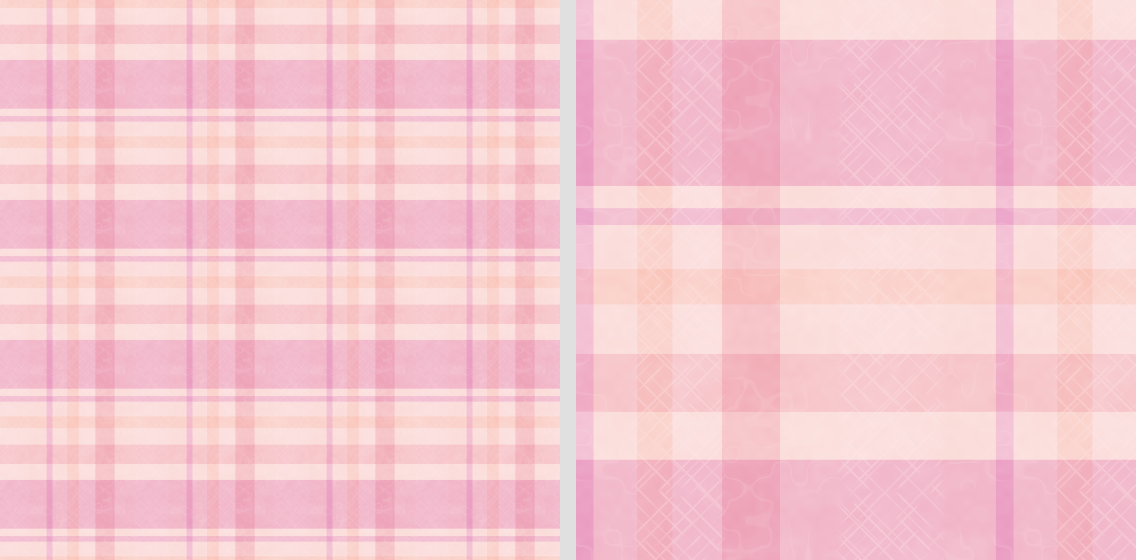
Left: the whole. Right: its middle third, enlarged.
A Shadertoy shader for this pattern:

```glsl
// Pastel pink plaid with translucent stripes, fine pale crosshatching and a mottled wash.
#define REPEATS 4.0
#define BASE vec3(0.984, 0.876, 0.871)
#define WIDE_PINK vec3(0.966, 0.836, 0.924)
#define ROSE vec3(0.984, 0.896, 0.924)
#define PEACH vec3(0.999, 0.948, 0.926)
#define ORCHID vec3(0.972, 0.872, 0.972)
#define LILAC vec3(0.970, 0.868, 0.955)
#define HATCH_LINES 18.0
#define HATCH_WIDTH 0.0021
#define HATCH_STRENGTH 0.32
#define MOTTLE 0.22

float hash(vec2 p) {
    vec3 q = fract(vec3(p.xyx) * 0.1031);
    q += dot(q, q.yzx + 33.33);
    return fract((q.x + q.y) * q.z);
}

// Value noise that wraps after "period" cells
float wrapNoise(vec2 p, vec2 period) {
    vec2 cell = floor(p), f = fract(p);
    f = f * f * (3.0 - 2.0 * f);
    vec2 a = mod(cell, period), b = mod(cell + 1.0, period);
    return mix(mix(hash(a), hash(vec2(b.x, a.y)), f.x),
               mix(hash(vec2(a.x, b.y)), hash(b), f.x), f.y);
}

// Coverage of a stripe on a coordinate that repeats every unit
float stripe(float x, float center, float halfWidth, float softness) {
    float d = abs(fract(x - center + 0.5) - 0.5) - halfWidth;
    return clamp(0.5 - d / softness, 0.0, 1.0);
}

// Multiplies a translucent dye into the cloth
vec3 dye(vec3 color, vec3 tint, float coverage) {
    return color * mix(vec3(1.0), tint, coverage);
}

// Irregular, broken diagonal strokes; slope is +1 or -1
float strokes(vec2 p, float slope, float count, float pixel) {
    float across = (p.x + slope * p.y) * count;
    float along = p.x - slope * p.y;
    float id = mod(floor(across), count);
    float offset = 0.2 + 0.6 * hash(vec2(id, count + slope));
    float d = abs(fract(across) - offset) / (count * 1.4142);
    float line = clamp(0.5 + (HATCH_WIDTH - d) / pixel, 0.0, 1.0);
    line *= min(1.0, 2.0 * HATCH_WIDTH / pixel);
    float wear = wrapNoise(vec2(along * 14.0, id), vec2(14.0, count));
    return line * smoothstep(0.2, 0.6, wear);
}

void mainImage(out vec4 fragColor, in vec2 fragCoord) {
    vec2 p = fragCoord / iResolution.xy * REPEATS;
    float pixel = REPEATS / min(iResolution.x, iResolution.y);
    vec3 color = BASE;

    // Horizontal stripes
    color = dye(color, WIDE_PINK, stripe(p.y, 0.398, 0.174, pixel));
    color = dye(color, ROSE, stripe(p.y, 0.755, 0.069, pixel));
    color = dye(color, PEACH, stripe(p.y, 0.984, 0.042, pixel));
    color = dye(color, LILAC, stripe(p.y, 0.151, 0.020, pixel));

    // Vertical stripes
    color = dye(color, ORCHID, stripe(p.x, 0.354, 0.021, pixel));
    color = dye(color, PEACH, stripe(p.x, 0.521, 0.042, pixel));
    color = dye(color, ROSE, stripe(p.x, 0.750, 0.069, pixel));

    // Columns that carry the crosshatch; the others are slightly warmer
    float hatched = max(stripe(p.x, 0.083, 0.122, 0.02), stripe(p.x, 0.578, 0.104, 0.02));
    color = dye(color, vec3(0.999, 0.995, 0.988), 1.0 - hatched);

    // Mottled wash and fine grain, stronger where the dye is deeper
    float wash = 0.55 * wrapNoise(p * 14.0, vec2(14.0)) + 0.45 * wrapNoise(p * 53.0, vec2(53.0));
    color = pow(color, vec3(1.0 + MOTTLE * (wash - 0.5)));

    // Pale crosshatch
    float hatch = 0.0;
    for (int i = 0; i < 2; i++) {
        float slope = float(i) * 2.0 - 1.0;
        hatch = max(hatch, strokes(p, slope, HATCH_LINES, pixel));
        hatch = max(hatch, 0.7 * strokes(p, slope, HATCH_LINES - 5.0, pixel));
    }

    // Short faint scribbles in the plain columns
    float curve = abs(wrapNoise(p * 25.0 + 0.37, vec2(25.0)) - 0.5);
    float gaps = smoothstep(0.45, 0.65, wrapNoise(p * 11.0, vec2(11.0)));
    float scribble = 0.4 * gaps * (1.0 - smoothstep(0.02, 0.07, curve));
    float pale = HATCH_STRENGTH * mix(scribble, hatch, hatched);
    color = mix(color, vec3(0.993, 0.905, 0.915), pale);

    fragColor = vec4(color, 1.0);
}
```
